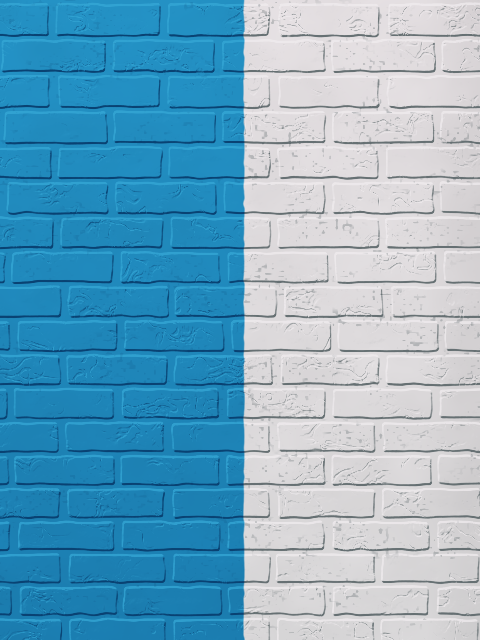
A WebGL 2 fragment shader for this texture:

```glsl
#version 300 es
precision highp float;
// A painted brick wall, half blue and half white, lit from the upper left.
// Rounded boxes in running bond make a height field roughened by noise;
// the height difference towards the light picks shadow or highlight paint.

uniform vec2 u_resolution;
out vec4 fragColor;

const float WALL_WIDTH = 0.75;       // wall height is 1
const float COURSE_HEIGHT = 0.05672; // height of the top course
const float COURSE_SHRINK = 0.000185;
const float PAINT_SPLIT = 0.3812;

float hash(vec2 p) {
    vec3 q = fract(p.xyx * 0.1031);
    q += dot(q, q.yzx + 33.33);
    return fract((q.x + q.y) * q.z);
}

float noise(vec2 p) {
    vec2 cell = floor(p), f = fract(p);
    f = f * f * (3.0 - 2.0 * f);
    float near = mix(hash(cell), hash(cell + vec2(1, 0)), f.x);
    float far = mix(hash(cell + vec2(0, 1)), hash(cell + vec2(1, 1)), f.x);
    return mix(near, far, f.y);
}

float fbm(vec2 p) {
    float sum = 0.0, amplitude = 0.5;
    for (int i = 0; i < 3; i++) {
        sum += amplitude * noise(p);
        p = mat2(1.6, 1.2, -1.2, 1.6) * p + 7.3;
        amplitude *= 0.5;
    }
    return sum;
}

float roundedBox(vec2 p, vec2 halfSize, float radius) {
    vec2 q = abs(p) - halfSize + radius;
    return length(max(q, 0.0)) + min(max(q.x, q.y), 0.0) - radius;
}

// Depth of the joint above course n, measured down from the top
float jointDepth(float n) {
    return n * (COURSE_HEIGHT - COURSE_SHRINK * n);
}

// Signed distance to the brick around p; courses get thinner downwards
float brickDistance(vec2 p, out vec2 id) {
    float root = sqrt(COURSE_HEIGHT * COURSE_HEIGHT - 4.0 * COURSE_SHRINK * max(p.y, 0.0));
    float course = floor((COURSE_HEIGHT - root) / (2.0 * COURSE_SHRINK));
    float top = jointDepth(course), bottom = jointDepth(course + 1.0);
    float period = 0.1723 - 0.00056 * course;
    float drift = 0.0104 * exp(-pow(course - 8.5, 2.0) / 3.0);
    float anchor = mix(0.427, 0.513, mod(course, 2.0)) + drift;
    float column = floor((p.x - anchor) / period);
    id = vec2(column + 20.0, course);
    vec2 centre = vec2(anchor + (column + 0.5) * period, 0.5 * (top + bottom) + 0.002);
    vec2 halfSize = vec2(0.5 * period - 0.0045 - 0.003 * hash(id), 0.5 * (bottom - top) - 0.0035);
    return roundedBox(p - centre, halfSize, 0.005);
}

// Height of the wall: brick faces stand at 1, mortar at 0
float wallHeight(vec2 p) {
    vec2 wobble = vec2(noise(p * 55.0), noise(p * 48.0 + 31.0)) - 0.5;
    vec2 id;
    float d = brickDistance(p + 0.0035 * wobble, id);
    float face = smoothstep(0.0012, -0.0028, d);
    vec2 q = p + 3.0 * hash(id + 5.0);
    float rough = smoothstep(0.35, 0.7, noise(q * vec2(20.0, 34.0)));
    float waves = 0.55 * noise(q * vec2(42.0, 75.0));
    float ridge = 1.0 - abs(2.0 * fbm(q * vec2(36.0, 62.0) + 2.0 * wobble) - 0.9);
    float crease = smoothstep(0.88, 0.99, ridge) * rough;
    float grain = fbm(p * 150.0);
    return face * (1.0 + waves - 0.4 * crease) + grain * mix(0.22, 0.42, face * rough);
}

void main() {
    vec2 uv = gl_FragCoord.xy / u_resolution;
    vec2 p = vec2(uv.x * WALL_WIDTH, 1.0 - uv.y);
    float pixel = 1.0 / u_resolution.y;

    // Relief lighting
    vec2 towardsLight = vec2(-0.0011, -0.0022);
    float relief = wallHeight(p) - wallHeight(p + towardsLight);
    float shadow = smoothstep(0.04, 0.85, -relief);
    float highlight = smoothstep(0.02, 0.6, relief);

    // Small pits gathered in rough patches
    float patches = smoothstep(0.45, 0.75, noise(p * vec2(17.0, 28.0) + 9.0));
    float pits = smoothstep(0.72, 0.92, noise(p * vec2(190.0, 250.0))) * patches;

    // Two paints, each with base, shadow and highlight
    vec3 blue = mix(vec3(0.105, 0.49, 0.69), vec3(0.14, 0.57, 0.77), uv.y);
    vec3 white = mix(vec3(0.85, 0.845, 0.85), vec3(0.89, 0.87, 0.88), uv.y);
    white *= 1.0 - 0.05 * smoothstep(0.85, 1.0, uv.x);
    float edge = PAINT_SPLIT + 0.0022 * (noise(p * 110.0) - 0.5);
    float isWhite = smoothstep(-pixel, pixel, p.x - edge);
    vec3 base = mix(blue, white, isWhite);
    vec3 shade = mix(vec3(0.035, 0.26, 0.45), vec3(0.40, 0.44, 0.45), isWhite);
    vec3 glow = mix(vec3(0.21, 0.66, 0.84), vec3(0.94, 0.925, 0.935), isWhite);

    base *= 0.97 + 0.06 * fbm(p * 14.0);
    vec3 colour = mix(base, glow, 0.75 * highlight);
    colour = mix(colour, shade, clamp(shadow + mix(0.15, 0.35, isWhite) * pits, 0.0, 1.0));
    fragColor = vec4(colour, 1.0);
}
```
